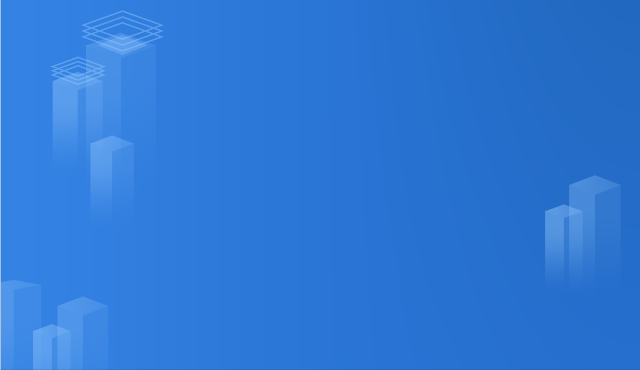
This background is drawn by a Shadertoy shader. Its source:

```glsl
// Blue gradient backdrop with translucent isometric towers fading downward.

const vec3 LIGHT = vec3(0.60, 0.80, 1.0);

// Antialiased coverage of a signed distance, in canvas heights.
float fill(float d) {
    return clamp(0.5 - d * iResolution.y, 0.0, 1.0);
}

float rhombus(vec2 p, vec2 halfSize) {
    p = abs(p) / halfSize;
    return (p.x + p.y - 1.0) * halfSize.x * halfSize.y / length(halfSize);
}

// Opacity of a tower whose roof is centred on the origin.
float tower(vec2 p, vec2 roof, float len, float strength) {
    float top = fill(rhombus(p, roof)) * mix(1.15, 0.75, smoothstep(-roof.x, roof.x, p.x));
    float front = p.y + roof.y * (1.0 - abs(p.x) / roof.x);
    float body = fill(abs(p.x) - roof.x) * fill(front);
    float side = mix(0.4, 1.0, fill(p.x));
    float fade = 1.0 - smoothstep(0.15, 1.0, -p.y / len);
    return strength * (top + body * side * fade);
}

// Thin rhombus outlines stacked downward.
float stack(vec2 p, vec2 halfSize, float gap) {
    float lines = 0.0;
    for (int i = 0; i < 3; i++) {
        float d = abs(rhombus(p + vec2(0.0, gap * float(i)), halfSize));
        lines = max(lines, 1.0 - smoothstep(0.0007, 0.0007 + 1.0 / iResolution.y, d));
    }
    return lines;
}

void mainImage(out vec4 fragColor, in vec2 fragCoord) {
    vec2 uv = fragCoord / iResolution.xy;
    vec2 p = fragCoord / iResolution.y;

    // Backdrop, darkest at the upper right
    vec3 color = mix(vec3(0.21, 0.52, 0.90), vec3(0.16, 0.455, 0.835), smoothstep(-0.15, 0.65, uv.x));
    vec3 corner = mix(vec3(0.15, 0.435, 0.81), vec3(0.13, 0.41, 0.75), uv.y);
    color = mix(color, corner, smoothstep(0.45, 1.0, uv.x));

    // Towers: roof centre, half width, body length
    const vec4 place[8] = vec4[8](
        vec4(0.327, 0.877, 0.0946, 0.42), vec4(0.210, 0.781, 0.0676, 0.26),
        vec4(0.303, 0.612, 0.0586, 0.24), vec4(0.037, 0.230, 0.0743, 0.38),
        vec4(0.224, 0.173, 0.0687, 0.34), vec4(0.140, 0.105, 0.0507, 0.25),
        vec4(1.608, 0.500, 0.0698, 0.32), vec4(1.524, 0.429, 0.0507, 0.23));
    // Roof slope and opacity
    const vec2 look[8] = vec2[8](
        vec2(0.37, 0.22), vec2(0.37, 0.38), vec2(0.38, 0.35), vec2(0.18, 0.27),
        vec2(0.38, 0.28), vec2(0.38, 0.40), vec2(0.38, 0.31), vec2(0.37, 0.42));
    for (int i = 0; i < 8; i++) {
        vec4 t = place[i];
        float a = tower(p - t.xy, t.z * vec2(1.0, look[i].x), t.w, look[i].y);
        color = mix(color, LIGHT, a);
    }

    // Roof inset and floating outlines
    vec2 inset = p - vec2(0.331, 0.878);
    color = mix(color, LIGHT, fill(rhombus(inset, vec2(0.068, 0.027))) * 0.28);
    float lines = stack(p - vec2(0.331, 0.932), vec2(0.106, 0.038), 0.0158);
    lines = max(lines, stack(p - vec2(0.211, 0.820), vec2(0.069, 0.025), 0.0113));
    color = mix(color, LIGHT, lines * 0.4);

    // Pale left border and dim lower border
    color = mix(color, vec3(0.75, 0.80, 0.86), fill(p.x - 0.0022));
    color *= 1.0 - 0.06 * fill(p.y - 0.003);

    fragColor = vec4(color, 1.0);
}
```
